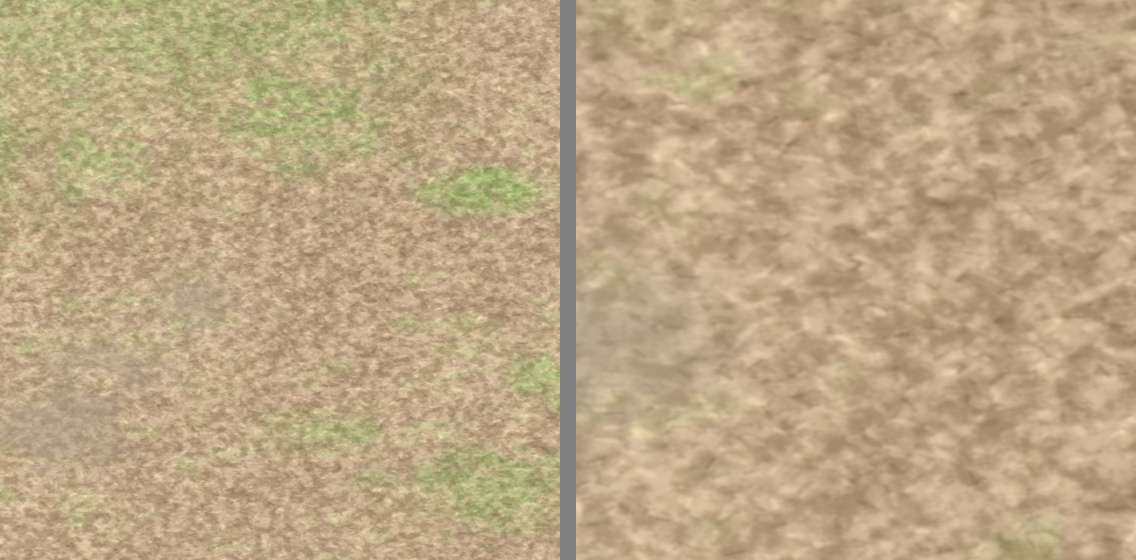
Left: the whole. Right: its middle third, enlarged.
This texture is drawn by a Shadertoy shader. Its source:

```glsl
// Worn lawn seen at a slant: dry straw over tan soil, with ragged green
// patches and smooth grey bare earth. Stretched value noise makes the soil
// and the patch edges; jittered grids of short strokes make the blades.

vec2 hash22(vec2 p) {
    vec3 q = fract(p.xyx * vec3(0.1031, 0.1030, 0.0973));
    q += dot(q, q.yzx + 33.33);
    return fract((q.xx + q.yz) * q.zy);
}

float valueNoise(vec2 p) {
    vec2 cell = floor(p), f = fract(p);
    f = f * f * (3.0 - 2.0 * f);
    float low = mix(hash22(cell).x, hash22(cell + vec2(1, 0)).x, f.x);
    float high = mix(hash22(cell + vec2(0, 1)).x, hash22(cell + vec2(1, 1)).x, f.x);
    return mix(low, high, f.y);
}

float fbm(vec2 p) {
    float sum = 0.0, weight = 0.53;
    for (int i = 0; i < 3; i++) {
        sum += weight * valueNoise(p);
        p = mat2(0.96, 0.28, -0.28, 0.96) * p * 2.03 + 17.3;
        weight *= 0.57;
    }
    return sum;
}

// Signed strokes: positive for pale blades, negative for their shadows.
float blades(vec2 p, float cells, float share, float seed) {
    p = p * cells + seed;
    float sum = 0.0;
    for (int y = -1; y <= 1; y++)
    for (int x = -1; x <= 1; x++) {
        vec2 cell = floor(p) + vec2(x, y);
        vec2 place = hash22(cell), look = hash22(cell + 71.7), kind = hash22(cell + 143.1);
        float angle = (look.x - 0.58) * 2.6;
        vec2 along = vec2(cos(angle), sin(angle));
        vec2 d = p - cell - place;
        float halfLength = 0.1 + 0.35 * look.y;
        float t = clamp(dot(d, along), -halfLength, halfLength);
        float width = 0.12 + 0.1 * kind.x;
        float stroke = 1.0 - smoothstep(0.0, 1.7 * width, length(d - along * t));
        sum += stroke * step(kind.y, share) * (kind.x > 0.45 ? 1.0 : -0.8);
    }
    return clamp(sum, -1.0, 1.0);
}

// Soft ellipse whose rim is torn by a ragged offset.
float patchMask(vec2 p, vec2 center, vec2 radius, float ragged) {
    return 1.0 - smoothstep(0.3, 1.45, length((p - center) / radius) + ragged);
}

void mainImage(out vec4 fragColor, in vec2 fragCoord) {
    vec2 p = fragCoord / iResolution.xy;
    float broad = fbm(p * vec2(5.0, 8.0) + 4.0);
    float clumps = fbm(p * vec2(15.0, 26.0) + 31.0);
    float grain = fbm(p * vec2(78.0, 112.0));
    float ragged = (broad - 0.5) * 1.5 + (clumps - 0.5) * 1.7;

    // Grass: a thin sward at the upper left, denser tufts elsewhere
    float sward = smoothstep(0.56, 0.95, p.y - 0.22 * p.x - 0.22 * ragged)
                * (1.0 - smoothstep(0.55, 0.85, p.x + 0.1 * ragged));
    float tufts = patchMask(p, vec2(0.87, 0.66), vec2(0.11, 0.04), 0.4 * ragged);
    tufts = max(tufts, 0.75 * patchMask(p, vec2(0.17, 0.71), vec2(0.11, 0.06), ragged));
    tufts = max(tufts, 0.75 * patchMask(p, vec2(0.52, 0.79), vec2(0.13, 0.08), ragged));
    tufts = max(tufts, 0.65 * patchMask(p, vec2(0.88, 0.13), vec2(0.15, 0.06), ragged));
    tufts = max(tufts, 0.7 * patchMask(p, vec2(0.98, 0.33), vec2(0.08, 0.05), ragged));
    tufts = max(tufts, 0.55 * patchMask(p, vec2(0.58, 0.23), vec2(0.09, 0.03), ragged));
    float wisps = 0.32 * smoothstep(0.56, 0.8, clumps + 0.25 * (broad - 0.5));
    float green = max(max(0.68 * sward, tufts), wisps);
    green *= 0.65 + 0.5 * smoothstep(0.3, 0.65, fbm(p * vec2(44.0, 60.0) + 90.0));
    green = clamp(green, 0.0, 1.0);

    // Bare grey earth toward the lower left
    float bare = patchMask(p, vec2(0.08, 0.24), vec2(0.12, 0.07), 0.9 * ragged);
    bare = max(bare, patchMask(p, vec2(0.34, 0.46), vec2(0.08, 0.06), 0.5 * ragged));
    bare = max(bare, 0.8 * patchMask(p, vec2(0.20, 0.37), vec2(0.16, 0.06), ragged));
    bare *= 0.6 * (1.0 - green);

    // Soil and grass share the same light and dark grain
    float tone = smoothstep(0.15, 0.85, grain);
    vec3 soil = mix(vec3(0.66, 0.56, 0.44), vec3(0.84, 0.74, 0.615), tone);
    vec3 grass = mix(vec3(0.57, 0.62, 0.38), vec3(0.74, 0.79, 0.54), tone);
    vec3 color = mix(soil, grass, green);
    color += (broad - 0.5) * vec3(0.06, 0.07, 0.06) + (clumps - 0.5) * vec3(0.08, 0.08, 0.07);
    color = mix(color, vec3(0.68, 0.625, 0.545) + 0.08 * (grain - 0.5), bare);

    // Fine litter, straw, then a few long stalks
    vec2 slant = p * vec2(0.8, 1.15) + 0.006 * (clumps - 0.5);
    float straw = 0.6 * blades(slant, 92.0, 0.75, 7.0)
                + 0.55 * blades(slant, 58.0, 0.55, 53.0)
                + 0.5 * blades(slant * vec2(1.0, 1.3), 34.0, 0.1, 29.0);
    vec3 bladeTint = mix(vec3(0.11, 0.105, 0.09), vec3(0.10, 0.10, 0.07), green);
    color += straw * bladeTint * (1.0 - 0.7 * bare);

    fragColor = vec4(clamp(color, 0.0, 1.0), 1.0);
}
```
